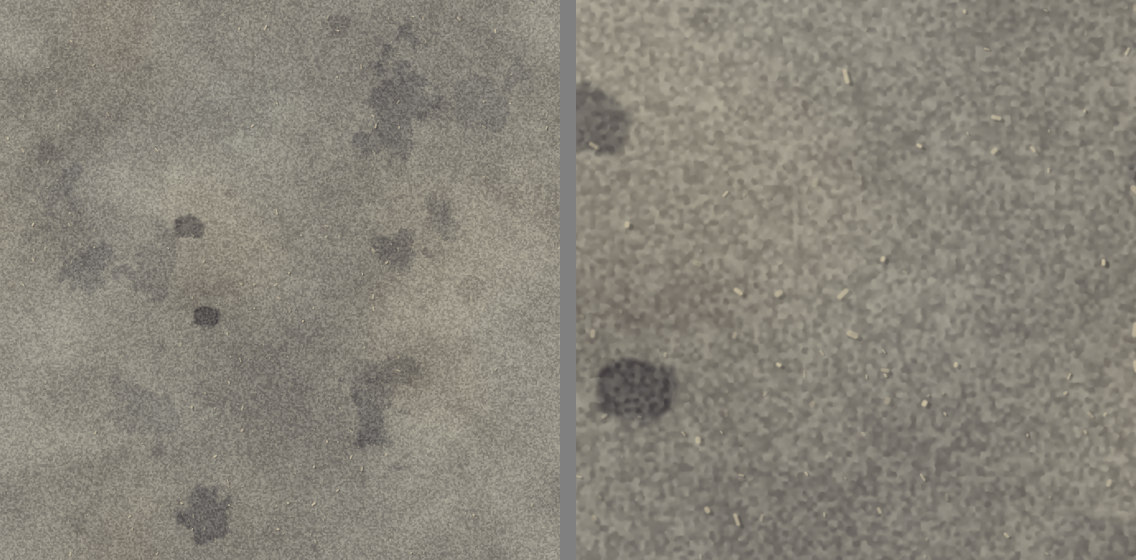
Left: the whole. Right: its middle third, enlarged.
Reproduce this texture procedurally as a Shadertoy shader.

```glsl
// Weathered concrete: soft cloudy greys with ragged damp stains, dark drops,
// fine grain and sparse pale flecks. Blended cellular noise on wrapping grids
// makes the tones; stains and flecks are scattered distance shapes.

const float TAU = 6.2831853;

// Integer hash of a cell and a seed, three values in 0..1
vec3 hash(vec2 cell, float seed) {
    uvec3 v = uvec3(ivec3(vec3(cell, seed) + 0.5)) * 1664525u + 1013904223u;
    v.x += v.y * v.z;
    v.y += v.z * v.x;
    v.z += v.x * v.y;
    v ^= v >> 16u;
    v.x += v.y * v.z;
    v.y += v.z * v.x;
    v.z += v.x * v.y;
    return vec3(v & 0xffffu) / 65535.0;
}

// Wraps a whole-number cell; the half keeps rounding away from the border
vec2 wrapCell(vec2 cell, vec2 grid) {
    return floor(mod(cell + 0.5, grid));
}

// Cellular noise with smoothly blended cells, centred on zero, wraps at grid
float softCells(vec2 uv, vec2 grid, float seed) {
    vec2 p = uv * grid, base = floor(p);
    float sum = 0.0, total = 1e-4;
    for (int y = -1; y <= 1; y++)
    for (int x = -1; x <= 1; x++) {
        vec2 cell = base + vec2(x, y);
        vec3 h = hash(wrapCell(cell, grid), seed);
        vec2 d = cell + 0.15 + 0.7 * h.xy - p;
        float w = max(0.0, 1.3 - dot(d, d));
        w *= w * w;
        sum += w * (h.z - 0.5);
        total += w;
    }
    return sum / total;
}

// Scattered blots; ragged pushes their outline in and out
float stains(vec2 uv, int count, vec2 radii, float soft, float ragged, float seed) {
    float mask = 0.0;
    for (int i = 0; i < count; i++) {
        vec3 place = hash(vec2(i, 3), seed);
        vec3 shape = hash(vec2(i, 8), seed);
        vec2 d = fract(uv - place.xy + 0.5) - 0.5;
        d.y *= mix(0.85, 1.35, shape.y);
        float edge = length(d) - mix(radii.x, radii.y, shape.x) + ragged;
        float blot = 1.0 - smoothstep(-soft, soft, edge);
        mask = max(mask, blot * mix(0.4, 1.0, shape.z));
    }
    return mask;
}

// Short chips, one at most per cell: x is the pale chip, y its shadow
vec2 flecks(vec2 uv, float grid, float density, float seed) {
    vec2 p = uv * grid, cell = floor(p);
    vec3 place = hash(wrapCell(cell, vec2(grid)), seed);
    vec3 shape = hash(wrapCell(cell, vec2(grid)), seed + 1.0);
    vec2 q = p - cell - 0.35 - 0.3 * place.xy;
    float angle = (shape.x - 0.6) * 2.4, reach = 0.02 + 0.13 * shape.y * shape.y;
    mat2 turn = mat2(cos(angle), sin(angle), -sin(angle), cos(angle));
    vec2 chip = turn * q, shade = turn * (q + vec2(-0.11, 0.07));
    chip.y -= clamp(chip.y, -reach, reach);
    shade.y -= clamp(shade.y, -reach, reach);
    float width = mix(0.04, 0.085, fract(shape.x * 7.0));
    float blur = max(0.04, 0.7 * grid / iResolution.y);
    vec2 mask = 1.0 - smoothstep(width - blur, width + blur,
                                 vec2(length(chip), length(shade)));
    float present = smoothstep(0.0, 0.01, density - place.z);
    return mask * present * mix(0.3, 1.0, shape.z);
}

void mainImage(out vec4 fragColor, in vec2 fragCoord) {
    // The shift frames the repeating pattern with calm borders
    vec2 uv = fragCoord / iResolution.xy + vec2(0.32, 0.02);

    // Drifting clouds, bent by whole-period sines
    vec2 bent = uv + 0.018 * sin(TAU * (uv.yx * vec2(3.0, 2.0) + vec2(0.1, 0.6)))
                   + 0.008 * sin(TAU * (uv.yx * vec2(7.0, 6.0) + uv));
    float cloud = 0.40 * softCells(bent, vec2(4.0, 5.0), 1.0)
                + 0.32 * softCells(bent, vec2(8.0, 11.0), 2.0)
                + 0.21 * softCells(bent, vec2(21.0, 24.0), 3.0);

    // Outline noise shared by all stains
    float fine = softCells(uv, vec2(90.0), 6.0);
    float ragged = 0.6 * softCells(bent, vec2(14.0), 4.0)
                 + 0.4 * softCells(uv, vec2(36.0), 5.0) + 0.25 * fine;
    float puddles = stains(uv, 11, vec2(0.022, 0.066), 0.013, ragged * 0.17, 20.0);
    float spots = stains(uv, 26, vec2(0.011, 0.025), 0.007, ragged * 0.03, 30.0);
    float drops = stains(uv, 2, vec2(0.018, 0.022), 0.004, ragged * 0.035, 40.0);

    // Fine sandy grain
    float grain = softCells(uv, vec2(340.0), 7.0) + 0.2 * softCells(uv, vec2(170.0), 8.0);

    // Tone, then warm and cool drift
    float tone = 0.645 + 1.03 * cloud + 0.78 * grain + 0.08 * fine
               - 0.55 * puddles - 0.24 * spots - 0.9 * drops;
    vec3 color = mix(vec3(0.41, 0.39, 0.364), vec3(0.622, 0.606, 0.552), tone);
    float warmth = softCells(bent, vec2(5.0, 4.0), 9.0) - 0.7 * max(puddles, drops);
    color += warmth * vec3(0.013, 0.002, -0.018);

    // Larger chips and tiny specks gather where the surface is darker
    float density = clamp(0.08 - 0.5 * cloud + 0.2 * puddles, 0.02, 0.3);
    vec2 chips = max(flecks(uv, 46.0, density, 60.0),
                     0.7 * flecks(uv, 83.0, 0.6 * density, 70.0));
    color *= 1.0 - 0.22 * chips.y;
    color = mix(color, vec3(0.82, 0.77, 0.65), 0.9 * chips.x);

    fragColor = vec4(color, 1.0);
}
```
